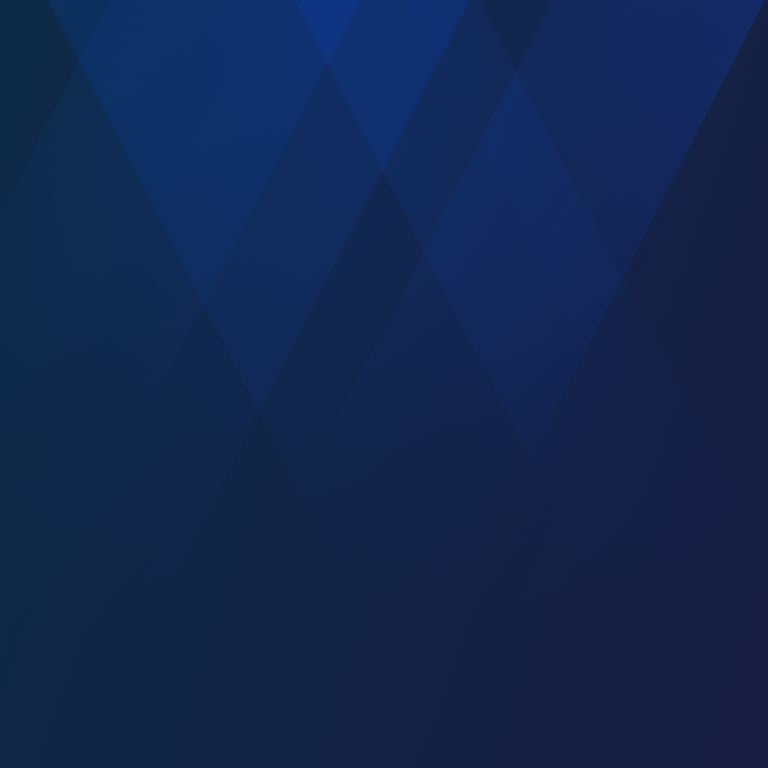
A Shadertoy shader for this background:

```glsl
#define SLANT 0.512
#define EDGE_SOFTNESS 0.0012
#define HAZE_LEVEL 0.032
#define GRAIN 0.002
#define TEAL_NAVY vec3(0.051, 0.167, 0.280)
#define PURPLE_NAVY vec3(0.092, 0.112, 0.262)
#define BEAM_TINT vec3(-0.03, 0.25, 1.0)

float hash(vec2 p) {
    return fract(sin(dot(p, vec2(127.1, 311.7))) * 43758.5453);
}

// Slanted band: level ramps from one edge to the other and fades with depth
float beam(float across, float depth, vec2 edges, vec2 levels, float reach) {
    float soft = max(EDGE_SOFTNESS, 0.7 / iResolution.y);
    float inside = smoothstep(edges.x - soft, edges.x + soft, across)
                 - smoothstep(edges.y - soft, edges.y + soft, across);
    float ramp = clamp((across - edges.x) / (edges.y - edges.x), 0.0, 1.0);
    float fade = clamp(1.0 - depth / reach, 0.0, 1.0);
    return inside * mix(levels.x, levels.y, ramp) * fade;
}

void mainImage(out vec4 fragColor, in vec2 fragCoord) {
    vec2 uv = fragCoord / iResolution.xy;
    float depth = 1.0 - uv.y;

    // Diagonal base gradient
    vec3 color = mix(TEAL_NAVY, PURPLE_NAVY, 0.74 * uv.x + 0.26 * depth);

    // Soft haze below the top edge
    vec2 hazeOffset = (uv - vec2(0.6, 1.0)) / vec2(0.25, 0.4);
    float light = HAZE_LEVEL * exp(-dot(hazeOffset, hazeOffset));

    // Beams falling to the right
    float falling = uv.x - SLANT * depth;
    light += beam(falling, depth, vec2(0.0625, 0.60), vec2(0.092, 0.0), 0.78);
    light += beam(falling, depth, vec2(0.384, 0.625), vec2(0.076, 0.030), 0.76);
    light += beam(falling, depth, vec2(0.531, 0.625), vec2(0.020), 0.56);

    // Beams falling to the left
    float rising = uv.x + SLANT * depth;
    light += beam(rising, depth, vec2(0.143, 0.469), vec2(0.040, 0.070), 0.56);
    light += beam(rising, depth, vec2(0.12, 0.612), vec2(0.0, 0.082), 0.82);
    light += beam(rising, depth, vec2(0.719, 0.996), vec2(0.070, 0.115), 0.60);
    light += beam(rising, depth, vec2(0.80, 0.996), vec2(0.0, 0.020), 0.85);

    // Tint and fine grain against banding
    color += BEAM_TINT * light + GRAIN * (hash(uv) - 0.5);
    fragColor = vec4(color, 1.0);
}
```
